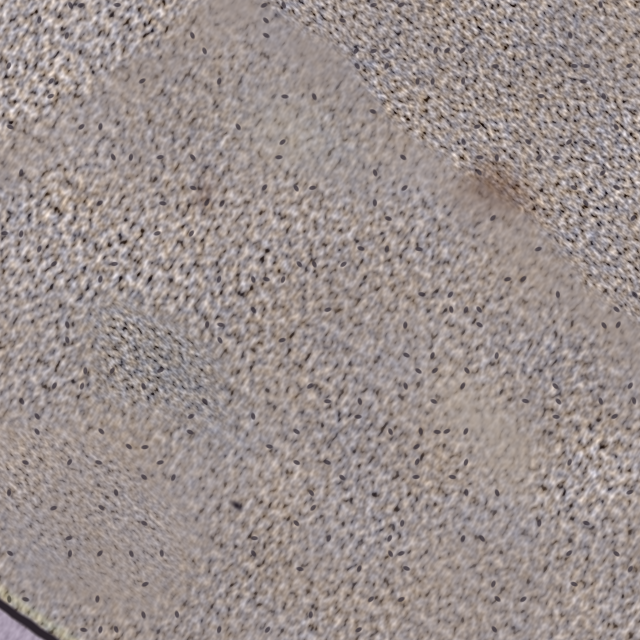
A three.js fragment shader for this texture:

```glsl
varying vec2 vUv;

#define STONE vec3(0.612, 0.569, 0.558)
#define RUST vec3(0.46, 0.36, 0.31)
#define SAND vec3(0.68, 0.63, 0.59)
#define SLATE vec3(0.50, 0.49, 0.50)
#define SEAM vec3(0.17, 0.14, 0.17)
#define LILAC vec3(0.66, 0.61, 0.68)
#define COARSE_FREQ vec2(66.0, 106.0)
#define FINE_FREQ vec2(88.0, 150.0)
#define GRAIN_GAIN 0.37
#define SPECK_GAIN 0.20

vec2 hash2(vec2 p) {
  vec3 q = fract(p.xyx * vec3(0.1031, 0.1030, 0.0973));
  q += dot(q, q.yzx + 33.33);
  return fract((q.xx + q.yz) * q.zy);
}

vec2 direction(vec2 cell) {
  float a = 6.2832 * hash2(cell + 57.0).x;
  return vec2(cos(a), sin(a));
}

// Gradient noise, roughly -0.7 to 0.7
float noise(vec2 p) {
  vec2 i = floor(p), f = fract(p);
  vec2 u = f * f * f * (f * (f * 6.0 - 15.0) + 10.0);
  vec2 e = vec2(1.0, 0.0);
  float low = mix(dot(direction(i), f), dot(direction(i + e), f - e), u.x);
  float high = mix(dot(direction(i + e.yx), f - e.yx), dot(direction(i + 1.0), f - 1.0), u.x);
  return mix(low, high, u.y);
}

float fbm(vec2 p) {
  float sum = 0.0, gain = 1.0;
  for (int k = 0; k < 4; k++) {
    sum += gain * noise(p);
    p = p * 2.03 + 17.1;
    gain *= 0.5;
  }
  return sum;
}

vec2 rotate(vec2 p, float a) {
  float c = cos(a), s = sin(a);
  return vec2(c * p.x + s * p.y, c * p.y - s * p.x);
}

// Soft elliptical patch
float patchMask(vec2 p, vec2 centre, vec2 radius, float angle) {
  vec2 q = rotate(p - centre, angle) / radius;
  return exp(-dot(q, q));
}

// Elongated grains with a finer layer on top
float grains(vec2 p, vec2 freq, float angle) {
  vec2 q = rotate(p, angle);
  return noise(q * freq) + 0.55 * noise(q * freq * 1.9 + 31.0);
}

void main() {
  vec2 uv = vUv;
  vec2 warped = uv + 0.03 * vec2(fbm(uv * 7.0), fbm(uv * 7.0 + 40.0));

  // Diagonal borders between the rough and the smoothed areas
  float rightEdge = dot(warped, vec2(0.659, 0.753)) - 1.02;
  float leftEdge = dot(warped, vec2(-0.593, 0.805)) - 0.617;
  float lowerEdge = dot(warped, vec2(0.26, -0.966)) - 0.065;
  float upperRight = smoothstep(-0.012, 0.018, rightEdge);
  float upperLeft = smoothstep(-0.012, 0.018, leftEdge);
  float lowerRight = smoothstep(-0.012, 0.012, lowerEdge) * smoothstep(0.76, 0.84, uv.x);

  // Broad patches
  float roughLeft = patchMask(warped, vec2(0.13, 0.60), vec2(0.24, 0.19), -0.4);
  float roughRight = patchMask(warped, vec2(0.93, 0.25), vec2(0.12, 0.08), 0.2);
  float roughMiddle = patchMask(warped, vec2(0.56, 0.61), vec2(0.13, 0.08), -0.4);
  float paleTop = patchMask(warped, vec2(0.46, 0.79), vec2(0.11, 0.06), -0.4);
  float sand = patchMask(warped, vec2(0.755, 0.33), vec2(0.13, 0.05), -0.95);
  float slate = patchMask(warped, vec2(0.25, 0.43), vec2(0.14, 0.08), -0.6);
  float quietLow = patchMask(warped, vec2(0.13, 0.20), vec2(0.22, 0.12), -0.6);
  float rust = patchMask(warped, vec2(0.775, 0.695), vec2(0.055, 0.035), -0.6)
             + 0.7 * patchMask(warped, vec2(0.33, 0.69), vec2(0.018, 0.032), 0.0);

  // Local grain contrast
  float contrast = 0.66 + 0.35 * fbm(uv * 6.0 + 9.0);
  contrast += 0.35 * max(upperRight, upperLeft) + 0.4 * roughLeft;
  contrast += 0.4 * roughRight * (1.0 - lowerRight) + 0.25 * roughMiddle;
  contrast -= 0.3 * paleTop + 0.4 * sand + 0.2 * quietLow + 0.2 * rust;
  contrast -= 0.25 * exp(-pow((rightEdge + 0.025) / 0.03, 2.0));
  contrast -= 0.3 * exp(-pow((leftEdge + 0.035) / 0.03, 2.0));
  contrast = clamp(contrast, 0.2, 1.15);

  // Ground tint
  vec3 colour = STONE + 0.035 * fbm(uv * 5.0 + 3.0);
  colour += vec3(0.022, 0.004, -0.026) * fbm(uv * 8.0 + 71.0);
  colour = mix(colour, SLATE, 0.6 * slate);
  colour = mix(colour, SAND, 0.7 * sand);
  colour += vec3(0.015, 0.03, 0.035) * paleTop;
  colour += 0.03 * (upperLeft + roughLeft + roughRight);
  colour = mix(colour, RUST, 0.7 * min(rust, 1.0));

  // Grains lean up to the right, except in the finer upper right and lower left
  float fineMask = max(upperRight, smoothstep(0.25, 0.7, slate + quietLow));
  float grain = mix(grains(uv, COARSE_FREQ, 1.0), grains(uv + 3.0, FINE_FREQ, -0.75), fineMask);
  float specks = smoothstep(0.28, 0.72, -grain);
  colour += contrast * (GRAIN_GAIN * grain - SPECK_GAIN * specks);
  colour += contrast * vec3(0.05, 0.01, -0.06) * noise(uv * 75.0 + 12.0);

  // Sparse dark pits
  vec2 pitGrid = uv * 42.0;
  vec2 seed = hash2(floor(pitGrid) + 5.0);
  vec2 offset = rotate(fract(pitGrid) - 0.3 - 0.4 * seed.yx, 6.28 * seed.y);
  float pit = 1.0 - smoothstep(0.10, 0.24, length(offset * vec2(0.75, 1.3)));
  colour = mix(colour, SEAM + 0.05, 0.75 * pit * step(0.87, seed.x));
  float chip = patchMask(uv, vec2(0.37, 0.21), vec2(0.009, 0.005), -0.6);
  colour = mix(colour, SEAM, chip);

  // Dark seam across the lower left corner
  float seam = dot(uv, vec2(0.573, 0.819)) - 0.046 + 0.003 * noise(uv * 30.0);
  colour = mix(LILAC + 0.1 * grain, colour, smoothstep(-0.012, 0.0, seam));
  colour += vec3(0.06, 0.07, 0.0) * exp(-pow((seam - 0.017) / 0.009, 2.0));
  colour = mix(SEAM, colour, smoothstep(0.003, 0.010, abs(seam)));

  gl_FragColor = vec4(clamp(colour, 0.0, 1.0), 1.0);
}
```
